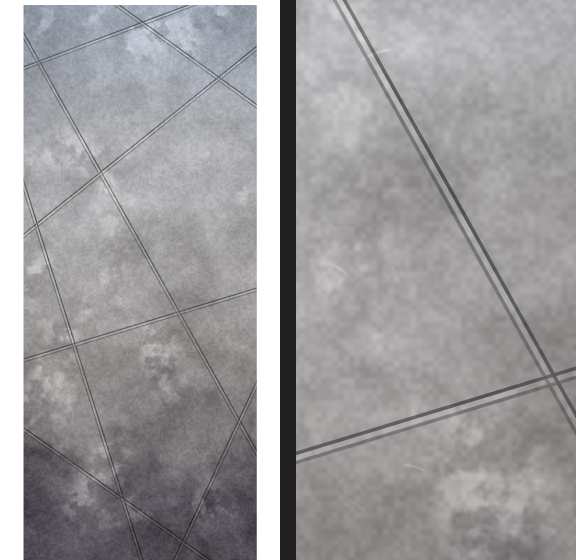
Left, the full canvas; right, a detail of the centre.
Reproduce this texture procedurally as a WebGL 2 fragment shader.

```glsl
#version 300 es
precision highp float;
// Weathered concrete panel: grey gradient, pale scuffs and crossing twin grooves on white.

#define PANEL_LEFT 0.084
#define PANEL_RIGHT 0.917
#define PANEL_TOP 1.982
#define GROOVE_GAP 0.0052
#define GROOVE_WIDTH 0.0021
#define GROOVE_DEPTH 0.52
#define MOTTLE 0.24
#define GRAIN 0.07
#define SCUFF 0.15
#define SCRATCHES 36

uniform vec2 u_resolution;
out vec4 fragColor;

// Grooves as (angle of the normal, distance from the origin).
const vec2 GROOVES[8] = vec2[8](
    vec2(0.509, 0.986), vec2(1.930, 1.614), vec2(0.944, 1.850), vec2(2.249, 0.848),
    vec2(0.305, 0.482), vec2(1.866, 0.657), vec2(2.707, -0.568), vec2(0.954, 0.429));

// Colour stops from bottom to top: rgb and height.
const vec4 STOPS[7] = vec4[7](
    vec4(0.31, 0.29, 0.32, 0.00), vec4(0.36, 0.34, 0.37, 0.20),
    vec4(0.47, 0.45, 0.46, 0.42), vec4(0.57, 0.55, 0.55, 0.66),
    vec4(0.63, 0.62, 0.62, 0.96), vec4(0.70, 0.70, 0.71, 1.34),
    vec4(0.61, 0.64, 0.69, 2.00));

float hash(vec2 p) {
    vec3 q = fract(vec3(p.xyx) * 0.1031);
    q += dot(q, q.yzx + 33.33);
    return fract((q.x + q.y) * q.z);
}

float noise(vec2 p) {
    vec2 i = floor(p), f = fract(p);
    f = f * f * (3.0 - 2.0 * f);
    float low = mix(hash(i), hash(i + vec2(1, 0)), f.x);
    float high = mix(hash(i + vec2(0, 1)), hash(i + vec2(1, 1)), f.x);
    return mix(low, high, f.y);
}

float fbm(vec2 p) {
    float sum = 0.0, amplitude = 0.5;
    for (int i = 0; i < 5; i++) {
        sum += amplitude * noise(p);
        p = mat2(1.6, 1.2, -1.2, 1.6) * p + 17.3;
        amplitude *= 0.5;
    }
    return sum / 0.97;
}

float stroke(float d, float halfWidth, float px) {
    return clamp((halfWidth - abs(d)) / px + 0.5, 0.0, 1.0);
}

vec3 gradient(float height) {
    vec3 color = STOPS[0].rgb;
    for (int i = 1; i < 7; i++)
        color = mix(color, STOPS[i].rgb, smoothstep(STOPS[i - 1].w, STOPS[i].w, height));
    return color;
}

// Short pale scratches at hashed places.
float scratches(vec2 p, float px) {
    float cover = 0.0;
    for (int i = 0; i < SCRATCHES; i++) {
        float id = float(i) + 3.0;
        vec2 center = vec2(hash(vec2(id, 1.0)), 2.0 * hash(vec2(id, 2.0)));
        float angle = 1.6 * hash(vec2(id, 3.0)) - 0.9;
        float reach = mix(0.008, 0.025, hash(vec2(id, 4.0)));
        vec2 dir = vec2(cos(angle), sin(angle));
        vec2 q = p - center;
        float along = dot(q, dir);
        float across = dot(q, vec2(-dir.y, dir.x)) + 6.0 * along * along;
        float ends = 1.0 - smoothstep(0.5 * reach, reach, abs(along));
        cover = max(cover, ends * stroke(across, 0.0014, 1.5 * px));
    }
    return cover;
}

void main() {
    vec2 p = gl_FragCoord.xy / u_resolution.x;
    float px = 1.0 / u_resolution.x;

    // Base gradient with ragged transitions and darker sides.
    float cloud = fbm(p * 3.2 + 4.0);
    float blotch = fbm(p * 11.0 + 2.0 * cloud);
    vec3 color = gradient(p.y + 0.30 * (cloud - 0.5) + 0.16 * (blotch - 0.5));
    float side = (p.x - 0.56) / 0.45;
    color -= 0.055 * side * side;

    // Mottling and fine grain.
    color += MOTTLE * (0.5 * (cloud - 0.5) + 0.7 * (blotch - 0.5));
    color += GRAIN * (noise(p * 150.0) - 0.5) + 0.6 * GRAIN * (noise(p * 70.0 + 9.0) - 0.5);

    // Pale scuffed patches and scratches.
    float area = smoothstep(0.52, 0.76, fbm(p * vec2(5.2, 4.0) + 21.0));
    float flakes = smoothstep(0.42, 0.66, fbm(p * 24.0 + 5.0));
    color += SCUFF * area * flakes;
    color += 0.07 * scratches(p, px) * smoothstep(0.3, 0.6, blotch);

    // Twin grooves: strong dark edge, pale core, fainter dark edge.
    float dark = 0.0, pale = 0.0;
    float wear = mix(0.65, 1.0, noise(p * 14.0));
    for (int i = 0; i < 8; i++) {
        float d = dot(p, vec2(cos(GROOVES[i].x), sin(GROOVES[i].x))) - GROOVES[i].y;
        dark = max(dark, stroke(d - GROOVE_GAP, GROOVE_WIDTH, px));
        dark = max(dark, 0.62 * stroke(d + GROOVE_GAP, GROOVE_WIDTH, px));
        pale = max(pale, stroke(d, 0.6 * GROOVE_GAP, px));
    }
    color += 0.06 * pale * wear;
    color *= 1.0 - GROOVE_DEPTH * dark * wear;

    // White surround.
    vec2 inset = vec2(min(p.x - PANEL_LEFT, PANEL_RIGHT - p.x), PANEL_TOP - p.y);
    float panel = clamp(min(inset.x, inset.y) / px + 0.5, 0.0, 1.0);
    fragColor = vec4(mix(vec3(1.0), clamp(color, 0.0, 1.0), panel), 1.0);
}
```
